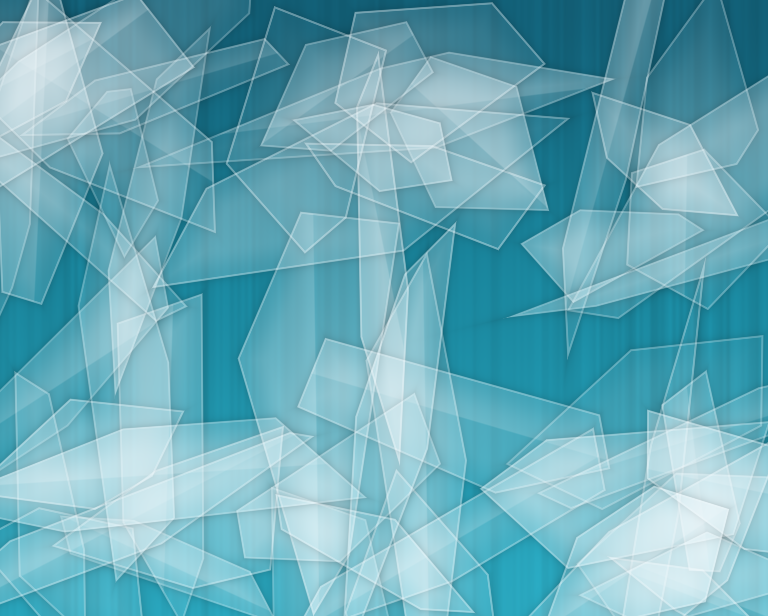
This background is drawn by a WebGL 1 fragment shader. Its source:

```glsl
precision highp float;
// Translucent glass shards scattered over a teal vertical gradient.
// Each shard is a stretched convex polygon (an intersection of half-planes),
// blended as a pale film with soft shading, a gloss band, a bright rim and a shadow.

uniform vec2 u_resolution;

const int SHARDS = 56;
const int SIDES = 5;
const float SIDE_JITTER = 0.9;             // radians, full range
const vec2 SIZE_MIN = vec2(0.10, 0.03);    // half length, half width
const vec2 SIZE_MAX = vec2(0.34, 0.115);
const vec2 CLUSTERS = vec2(3.0, 2.0);      // grid of denser spots
const float CLUSTER_PULL = 0.4;
const float OPACITY_MIN = 0.12;
const float OPACITY_MAX = 0.45;
const float SOFT_DEPTH = 0.05;
const float GLOSS = 0.13;
const float RIM_WIDTH = 0.0009;
const float RIM_OPACITY = 0.30;
const float SHADOW_WIDTH = 0.006;
const float SHADOW_OPACITY = 0.12;
const float STREAK_STRENGTH = 0.045;
const vec3 TEAL_TOP = vec3(0.07, 0.37, 0.46);
const vec3 TEAL_MIDDLE = vec3(0.10, 0.52, 0.61);
const vec3 TEAL_BOTTOM = vec3(0.16, 0.64, 0.73);
const vec3 FILM = vec3(0.95, 0.975, 0.985);
const float TAU = 6.2831853;

vec4 hash4(float n) {
  vec4 p = fract(n * vec4(0.1031, 0.1030, 0.0973, 0.1099));
  p += dot(p, p.wzxy + 33.33);
  return fract((p.xxyz + p.yzzw) * p.zywx);
}

float noise(float x) {
  float cell = floor(x);
  float t = smoothstep(0.0, 1.0, x - cell);
  return mix(hash4(cell).x, hash4(cell + 1.0).x, t);
}

vec2 rotate(vec2 p, float angle) {
  float c = cos(angle), s = sin(angle);
  return vec2(c * p.x + s * p.y, c * p.y - s * p.x);
}

// Gradient with fine vertical streaks that fade in and out along y.
vec3 backdrop(vec2 p) {
  vec3 color = mix(TEAL_BOTTOM, TEAL_MIDDLE, smoothstep(0.0, 0.6, p.y));
  color = mix(color, TEAL_TOP, smoothstep(0.5, 1.0, p.y));
  float streak = noise(p.x * 170.0) + noise(p.x * 45.0 + 300.0) - 1.0;
  float fade = 0.5 + 0.5 * noise(p.y * 4.0 + floor(p.x * 40.0) * 0.2);
  return color * (1.0 + 2.0 * STREAK_STRENGTH * streak * fade);
}

// Evenly spread positions, drawn towards one jittered centre per cluster cell.
vec2 shardCenter(float id, float aspect) {
  vec2 spot = fract(id * vec2(0.7549, 0.5698) + 0.5);
  vec2 cell = floor(spot * CLUSTERS);
  vec2 jitter = hash4(cell.x + cell.y * CLUSTERS.x + 71.0).xy;
  vec2 center = (cell + 0.25 + 0.5 * jitter) / CLUSTERS;
  spot = mix(spot, center, CLUSTER_PULL);
  return (spot * 1.16 - 0.08) * vec2(aspect, 1.0);
}

// Mostly rising diagonals, some uprights, some falling diagonals.
float shardAngle(float pick, float spread) {
  float s = spread - 0.5;
  if (pick < 0.5) return 0.45 + 0.6 * s;
  if (pick < 0.75) return 1.55 + 0.5 * s;
  return -0.5 + 0.7 * s;
}

// Signed distance to the nearest side, negative inside.
float shardDistance(vec2 p, vec2 size, float id) {
  float d = -10.0;
  for (int k = 0; k < SIDES; k++) {
    float side = float(k);
    vec4 h = hash4(id * 7.0 + side + 500.0);
    float angle = (side + h.w) / float(SIDES) * TAU;
    angle = side / float(SIDES) * TAU + (h.x - 0.5) * SIDE_JITTER + id;
    vec2 normal = vec2(cos(angle), sin(angle)) / size;
    d = max(d, (dot(normal, p) - mix(0.75, 1.1, h.y)) / length(normal));
  }
  return d;
}

vec3 addShard(vec3 color, vec2 p, float id, float aspect, float pixel) {
  vec4 look = hash4(id + 11.0);
  vec4 form = hash4(id + 211.0);
  vec2 size = mix(SIZE_MIN, SIZE_MAX, form.xy);
  vec2 q = rotate(p - shardCenter(id, aspect), shardAngle(form.z, form.w));
  float d = shardDistance(q, size, id);
  float inside = 1.0 - smoothstep(-0.5 * pixel, 0.5 * pixel, d);

  // Shadow just outside the outline
  color *= 1.0 - SHADOW_OPACITY * (1.0 - inside) * exp(-max(d, 0.0) / SHADOW_WIDTH);

  // Film: denser in the core and towards one end
  float end = sign(look.y - 0.5) * q.x / size.x;
  float film = mix(OPACITY_MIN, OPACITY_MAX, look.x);
  film *= mix(0.65, 1.0, smoothstep(0.0, SOFT_DEPTH, -d));
  film *= mix(0.5, 1.15, smoothstep(-1.2, 1.0, end));

  // Gloss: one side of a slanted line is brighter, fading away from it
  float split = dot(rotate(q, 0.3 * (look.z - 0.5)), vec2(0.0, 1.0));
  float gloss = smoothstep(-pixel, pixel, split) * exp(-max(split, 0.0) / 0.06);
  film += GLOSS * gloss * step(0.5, look.w);
  color = mix(color, FILM, film * inside);

  // Rim along the inner edge
  float rim = 1.0 - smoothstep(RIM_WIDTH, RIM_WIDTH + pixel, abs(d + RIM_WIDTH));
  return mix(color, FILM, RIM_OPACITY * rim * mix(0.6, 1.2, look.z));
}

void main() {
  vec2 p = gl_FragCoord.xy / u_resolution.y;
  float aspect = u_resolution.x / u_resolution.y;
  float pixel = 1.0 / u_resolution.y;
  vec3 color = backdrop(p);
  for (int i = 0; i < SHARDS; i++) {
    color = addShard(color, p, float(i), aspect, pixel);
  }
  gl_FragColor = vec4(color, 1.0);
}
```
